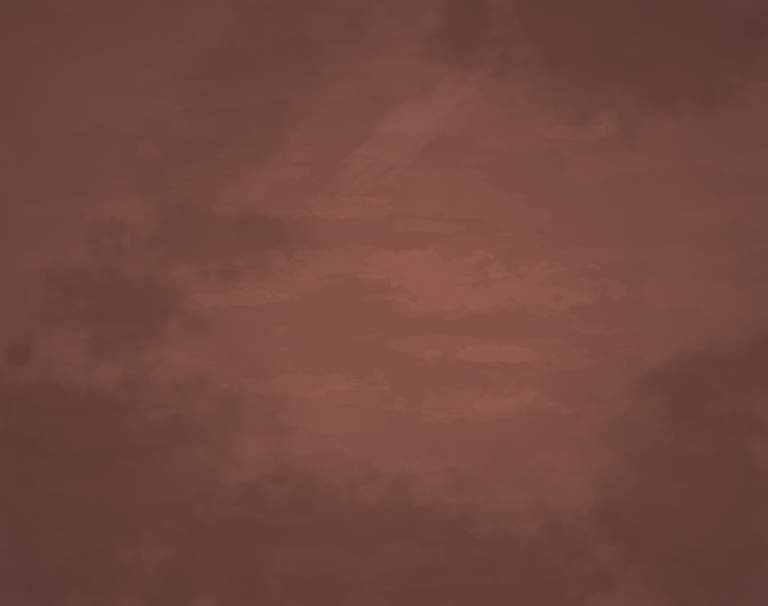
This background is drawn by a Shadertoy shader. Its source:

```glsl
// A painted russet backdrop: a warm off-centre glow under ragged washes.
// Ellipses with noise-torn rims form the dark clouds and the pale dry-brush
// strokes; layered value noise adds the mottled paint and fine grain.

const vec3 EDGE_BROWN = vec3(0.365, 0.232, 0.220);
const vec3 GLOW_RUST  = vec3(0.530, 0.336, 0.283);

float hash(vec2 p) {
    return fract(sin(dot(p, vec2(127.1, 311.7))) * 43758.5453);
}

float noise(vec2 p) {
    vec2 cell = floor(p), f = fract(p);
    f = f * f * (3.0 - 2.0 * f);
    return mix(mix(hash(cell), hash(cell + vec2(1, 0)), f.x),
               mix(hash(cell + vec2(0, 1)), hash(cell + vec2(1, 1)), f.x), f.y);
}

// Fractal noise centred on zero, roughly -0.5 to 0.5
float fbm(vec2 p) {
    float sum = 0.0, amp = 0.5;
    for (int i = 0; i < 5; i++) {
        sum += amp * (noise(p) - 0.5);
        p = mat2(1.6, 1.2, -1.2, 1.6) * p + 7.3;
        amp *= 0.55;
    }
    return sum;
}

vec2 rotate(vec2 p, float angle) {
    float c = cos(angle), s = sin(angle);
    return vec2(c * p.x + s * p.y, c * p.y - s * p.x);
}

// Ellipse coverage; tear roughens the rim and softness feathers it
float wash(vec2 p, vec2 radii, float tear, float softness) {
    float d = length(p / radii) + tear;
    return 1.0 - smoothstep(1.0 - softness, 1.0 + softness, d);
}

// Dark clouds: centre, radii
const vec4 CLOUDS[10] = vec4[10](
    vec4(1.06, 0.94, 0.32, 0.13), vec4(0.77, 0.97, 0.048, 0.075),
    vec4(0.35, 0.60, 0.14, 0.05), vec4(0.20, 0.50, 0.13, 0.10),
    vec4(0.20, 0.20, 0.25, 0.18), vec4(0.66, 0.09, 0.36, 0.12),
    vec4(1.15, 0.17, 0.15, 0.19), vec4(1.18, 0.37, 0.11, 0.07),
    vec4(0.12, 0.29, 0.13, 0.07), vec4(0.03, 0.413, 0.022, 0.018));

// Pale horizontal strokes: centre, radii
const vec4 STROKES[9] = vec4[9](
    vec4(0.61, 0.568, 0.15, 0.024), vec4(0.39, 0.508, 0.075, 0.013),
    vec4(0.83, 0.525, 0.17, 0.032), vec4(0.71, 0.627, 0.06, 0.011),
    vec4(0.775, 0.332, 0.11, 0.028), vec4(0.58, 0.657, 0.07, 0.015),
    vec4(0.95, 0.782, 0.06, 0.012), vec4(0.51, 0.365, 0.10, 0.016),
    vec4(0.81, 0.414, 0.08, 0.013));

float cloudCover(vec2 p, float tear) {
    float clear = 1.0;
    for (int i = 0; i < 10; i++) {
        vec4 c = CLOUDS[i];
        clear *= 1.0 - 0.75 * wash(p - c.xy, c.zw, tear, 0.42);
    }
    vec2 slanted = rotate(p - vec2(0.40, 0.84), 0.9);
    clear *= 1.0 - 0.45 * wash(slanted, vec2(0.22, 0.09), tear, 0.45);
    return 1.0 - clear;
}

float strokeCover(vec2 p, float tear) {
    float cover = 0.0;
    for (int i = 0; i < 9; i++) {
        vec4 s = STROKES[i];
        cover = max(cover, wash(p - s.xy, s.zw, tear, 0.16));
    }
    return cover;
}

void mainImage(out vec4 fragColor, in vec2 fragCoord) {
    vec2 p = fragCoord / iResolution.y;

    // Warm glow fading to the corners
    vec2 fromGlow = (p - vec2(0.67, 0.48)) / vec2(0.75, 0.62);
    float glow = exp(-1.2 * dot(fromGlow, fromGlow));
    vec3 color = mix(EDGE_BROWN, GLOW_RUST, glow);

    // Ragged dark clouds with uneven density
    float broad = fbm(p * 7.0);
    float ragged = fbm(p * 24.0 + 3.0);
    float cloud = cloudCover(p, broad * 1.0 + ragged * 0.7);
    color *= 1.0 - cloud * (0.15 + 0.10 * broad);

    // Dry-brush bands across the glow
    float bands = fbm(p * vec2(7.0, 26.0) + ragged * 0.6 + 19.0);
    color *= 1.0 + 0.045 * glow * smoothstep(-0.04, 0.04, bands) - 0.02 * glow;

    // Pale strokes and one slanted streak
    float chips = fbm(p * vec2(38.0, 55.0) + 11.0);
    color *= 1.0 + 0.055 * strokeCover(p, chips * 1.8 + broad * 0.5);
    vec2 streak = rotate(p - vec2(0.68, 0.785), 0.68);
    float bristles = fbm(streak * vec2(14.0, 75.0));
    color *= 1.0 + 0.075 * wash(streak, vec2(0.145, 0.036), bristles * 1.3, 0.35);

    // Mottling and fine grain
    color *= 1.0 + 0.045 * broad + 0.03 * ragged;
    color *= 1.0 + 0.012 * (noise(p * 300.0) - 0.5);

    fragColor = vec4(color, 1.0);
}
```
